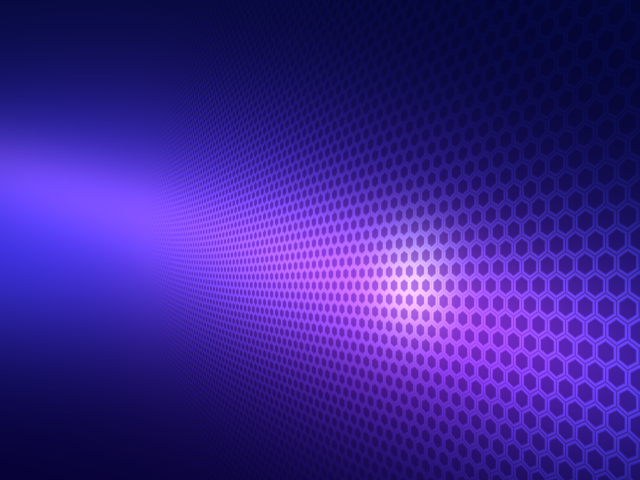
This background is drawn by a Shadertoy shader. Its source:

```glsl
// Receding wall of hexagonal mesh lit by a violet beam over deep navy.

// Mesh: the rows converge at the left, bending toward the streak of light
const vec2  VANISH       = vec2(0.104, 0.405);
const float ROW_BEND     = 0.12;    // lift of the rows at the far end
const float BEND_REACH   = 0.20;
const float ROW_SLOPE    = 0.040;   // row height per unit of distance
const float COLUMN_SCALE = 47.5;
const float COLUMN_POWER = 0.6;
const float CELL_FAR     = 0.34;    // hole radius, half a cell is 0.5
const float CELL_NEAR    = 0.38;
const float CELL_BLUR    = 0.045;
const float RIM_WIDTH    = 0.018;
const vec3  HOLE_TINT    = vec3(0.76, 0.60, 0.80);
const vec3  RIM_TINT     = vec3(0.20, 0.30, 0.24);

// Light colours
const vec3 NAVY_LOW   = vec3(0.020, 0.005, 0.200);
const vec3 NAVY_HIGH  = vec3(0.015, 0.030, 0.225);
const vec3 BLUE       = vec3(0.18, 0.16, 0.60);
const vec3 STREAK     = vec3(0.20, 0.10, 0.14);
const vec3 HAZE       = vec3(0.23, 0.11, 0.42);
const vec3 BEAM       = vec3(0.40, 0.23, 0.30);
const vec3 HOT        = vec3(0.20, 0.38, 0.10);
const vec3 CORNER     = vec3(0.11, 0.12, 0.32);
const vec3 MAGENTA    = vec3(0.18, 0.01, 0.10);

// Soft elliptical light, rotated by angle
float glow(vec2 p, vec2 center, vec2 radii, float angle) {
    float c = cos(angle), s = sin(angle);
    vec2 d = p - center;
    vec2 q = vec2(c * d.x + s * d.y, c * d.y - s * d.x) / radii;
    return exp(-dot(q, q));
}

vec3 lighting(vec2 p) {
    vec3 light = mix(NAVY_LOW, NAVY_HIGH, p.y);
    light += BLUE    * glow(p, vec2(0.00, 0.53), vec2(0.56, 0.26), 0.0);
    light += STREAK  * glow(p, vec2(0.10, 0.61), vec2(0.42, 0.09), -0.25);
    light += HAZE    * glow(p, vec2(0.78, 0.39), vec2(0.62, 0.33), -0.30);
    light += BEAM    * glow(p, vec2(0.72, 0.43), vec2(0.37, 0.15), -0.22);
    light += HOT     * glow(p, vec2(0.86, 0.41), vec2(0.08, 0.11), 0.0);
    light += CORNER  * glow(p, vec2(1.33, 0.24), vec2(0.42, 0.31), 0.0);
    light += MAGENTA * glow(p, vec2(1.00, 0.27), vec2(0.34, 0.17), -0.10);
    return light;
}

// Distance from the center of a cell, 0.5 on its border
float hexRadius(vec2 q) {
    q = abs(q);
    return max(q.y, 0.866 * q.x + 0.5 * q.y);
}

// Two staggered rectangular lattices form the honeycomb
float honeycomb(vec2 q) {
    vec2 period = vec2(1.732, 1.0);
    vec2 a = mod(q + 0.5 * period, period) - 0.5 * period;
    vec2 b = mod(q, period) - 0.5 * period;
    return min(hexRadius(a), hexRadius(b));
}

void mainImage(out vec4 fragColor, in vec2 fragCoord) {
    vec2 p = fragCoord / iResolution.y;
    p.x *= (4.0 / 3.0) * iResolution.y / iResolution.x;
    vec3 light = lighting(p);

    // Perspective mapping: x counts across the rows, y along them
    float reach = max(p.x - VANISH.x, 0.004);
    float bend = reach / BEND_REACH;
    float horizon = VANISH.y + ROW_BEND * exp(-bend * bend);
    vec2 wall = vec2(0.866 * (p.y - horizon) / (ROW_SLOPE * reach),
                     -COLUMN_SCALE * pow(reach, -COLUMN_POWER));
    vec2 footprint = fwidth(wall);
    float pixel = max(footprint.x, footprint.y);
    float soft = clamp(0.5 * pixel, 0.01, 0.3);
    float blur = min(soft + CELL_BLUR, 0.3);

    // The relief fades where it gets too fine, and with the light
    float detail = 1.0 - smoothstep(0.3, 0.9, pixel);
    detail *= smoothstep(0.03, 0.40, reach);
    detail *= mix(0.55, 1.0, smoothstep(0.25, 0.55, light.b));

    // Holes, raised rims and the thin grooves between cells
    float d = honeycomb(wall);
    float near = smoothstep(0.75, 1.25, p.x);
    float cell = mix(CELL_FAR, CELL_NEAR, near);
    float hole = 1.0 - smoothstep(cell - blur, cell + blur, d);
    float rim = 1.0 - smoothstep(RIM_WIDTH, RIM_WIDTH + blur, abs(d - cell - 0.035));
    float groove = smoothstep(0.47 - soft, 0.47 + soft, d);

    vec3 mesh = light * mix(vec3(1.08), HOLE_TINT, hole);
    mesh += light * RIM_TINT * rim * mix(0.2, 1.0, near);
    mesh *= 1.0 - 0.14 * groove * near;

    fragColor = vec4(clamp(mix(light, mesh, detail), 0.0, 1.0), 1.0);
}
```
